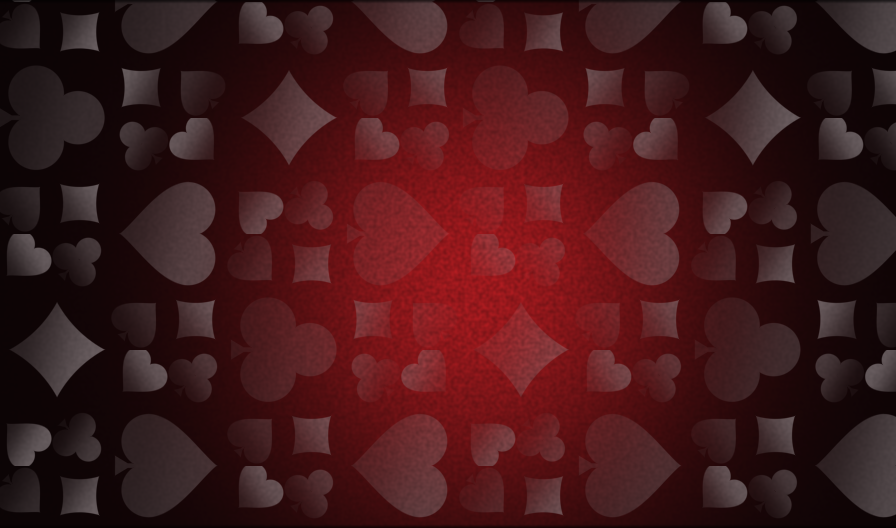
Give the GLSL for this background, as a WebGL 2 fragment shader.

```glsl
#version 300 es
precision highp float;
// Card suits on a dark ground lit by a soft red glow. A repeating checkerboard
// alternates one large suit with a cluster of four small ones, mirrored by cell.
// Every suit is a distance function facing +x; gradient noise adds felt grain.

#define CELLS_HIGH 4.553
#define GRID_OFFSET vec2(0.048, 0.485)
#define GLOW_CENTER vec2(0.905, 0.465)
#define GLOW_RADIUS vec2(0.43, 0.46)
#define GROUND vec3(0.042, 0.014, 0.018)
#define RED vec3(0.60, 0.095, 0.11)
#define SILVER vec3(0.55, 0.51, 0.52)
#define SMALL_SCALE 0.48
#define GRAIN_FREQUENCY 150.0
#define GRAIN_STRENGTH 0.22

uniform vec2 u_resolution;
out vec4 fragColor;

const int DIAMOND = 0, HEART = 1, SPADE = 2, CLUB = 3;

vec2 hashGradient(vec2 p) {
  vec3 h = fract(p.xyx * vec3(0.1031, 0.1030, 0.0973));
  h += dot(h, h.yzx + 33.33);
  float angle = 6.2832 * fract((h.x + h.y) * h.z);
  return vec2(cos(angle), sin(angle));
}

float gradientNoise(vec2 p) {
  vec2 i = floor(p), f = fract(p);
  vec2 u = f * f * (3.0 - 2.0 * f);
  vec2 e = vec2(1.0, 0.0);
  float low = mix(dot(hashGradient(i), f),
                  dot(hashGradient(i + e.xy), f - e.xy), u.x);
  float high = mix(dot(hashGradient(i + e.yx), f - e.yx),
                   dot(hashGradient(i + e.xx), f - e.xx), u.x);
  return mix(low, high, u.y);
}

// Four inward arcs
float diamondDistance(vec2 p) {
  return 1.025 - length(abs(p) - 0.9);
}

// Two round lobes on the right, a curved taper to the left
float heartDistance(vec2 p) {
  p.y = abs(p.y);
  float t = clamp((p.x + 0.42) / 0.6, 0.0, 1.0);
  float halfWidth = 0.445 * pow(sin(1.5708 * t), 1.15);
  float taper = max(0.75 * (p.y - halfWidth), max(p.x - 0.17, -0.42 - p.x));
  return min(taper, length(p - vec2(0.17, 0.21)) - 0.235);
}

float stemDistance(vec2 p) {
  float flare = abs(p.y) - 0.02 - 0.6 * max(-p.x - 0.35, 0.0);
  return max(flare, max(p.x, -0.46 - p.x));
}

float clubDistance(vec2 p) {
  float lobes = min(length(p - vec2(0.22, 0.0)) - 0.23,
                    length(vec2(p.x, abs(p.y)) - vec2(-0.14, 0.21)) - 0.24);
  return min(lobes, stemDistance(p));
}

float suitDistance(int suit, vec2 p) {
  if (suit == DIAMOND) return diamondDistance(p);
  if (suit == HEART) return heartDistance(p);
  if (suit == SPADE) return min(heartDistance(-p), stemDistance(p));
  return clubDistance(p);
}

// Opacity at the dim and bright ends of each suit
vec2 suitOpacity(int suit, bool small) {
  if (suit == DIAMOND) return vec2(0.22, 0.70);
  if (suit == HEART) return small ? vec2(0.18, 0.68) : vec2(0.22, 0.54);
  if (suit == SPADE) return small ? vec2(0.10, 0.30) : vec2(0.22, 0.36);
  return small ? vec2(0.08, 0.42) : vec2(0.14, 0.32);
}

float suitLayer(vec2 grid, float pixel) {
  vec2 cell = floor(grid);
  vec2 p = (fract(grid) - 0.5) * vec2(1.0, -1.0);
  float phase = mod(cell.x + cell.y, 4.0);
  bool oddRow = mod(cell.y, 2.0) > 0.5;
  bool small = mod(phase, 2.0) < 0.5;
  float scale = 1.0;
  int suit;
  if (small) {
    // Mirror the cluster, pick a quadrant, then turn it by 45 degrees
    if (!oddRow && phase < 1.0) p.y = -p.y;
    if (oddRow && phase > 1.0) p.x = -p.x;
    bool right = p.x > 0.0, top = p.y > 0.0;
    suit = top ? (right ? DIAMOND : SPADE) : (right ? CLUB : HEART);
    scale = suit == DIAMOND ? 1.2 * SMALL_SCALE : SMALL_SCALE;
    p -= vec2(right ? 0.235 : -0.25, top ? 0.26 : -0.22);
    p = vec2(p.x + p.y, p.y - p.x) * 0.7071 / scale;
  } else {
    bool first = phase < 2.0;
    suit = oddRow ? (first ? CLUB : DIAMOND) : (first ? SPADE : HEART);
    if (suit == DIAMOND) p.x -= 0.04;
  }
  float edge = 0.8 * pixel / scale;
  float coverage = 1.0 - smoothstep(-edge, edge, suitDistance(suit, p));
  vec2 opacity = suitOpacity(suit, small);
  return coverage * mix(opacity.x, opacity.y, smoothstep(-0.4, 0.4, p.x - 0.25 * p.y));
}

void main() {
  vec2 uv = gl_FragCoord.xy / u_resolution.y;
  vec2 fromGlow = (uv - GLOW_CENTER) / GLOW_RADIUS;
  float glow = exp(-dot(fromGlow, fromGlow));
  float grain = gradientNoise(uv * GRAIN_FREQUENCY)
              + 0.6 * gradientNoise(uv * GRAIN_FREQUENCY * 0.53 + 17.0);

  vec3 color = mix(GROUND, RED, glow);
  vec2 grid = vec2(uv.x, 1.0 - uv.y) * CELLS_HIGH + GRID_OFFSET;
  float suits = suitLayer(grid, CELLS_HIGH / u_resolution.y);
  color = mix(color, SILVER, suits * (1.0 - 0.6 * glow));
  color *= 1.0 + GRAIN_STRENGTH * grain * (0.3 + 0.7 * glow);

  // Thin dark border above and below
  color *= mix(0.4, 1.0, smoothstep(0.0, 0.008, min(uv.y, 1.0 - uv.y)));
  fragColor = vec4(color, 1.0);
}
```
